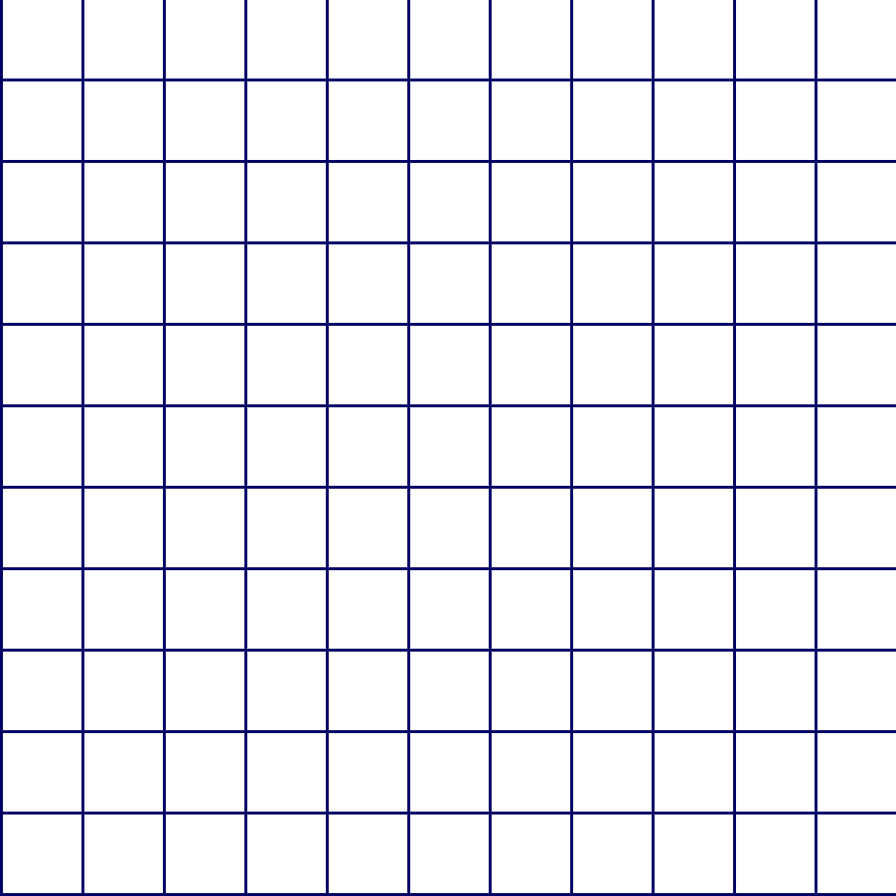
Give the GLSL for this pattern, as a three.js fragment shader.

```glsl
varying vec2 vUv;

const float REPEATS = 11.0;
const float LINE_WIDTH = 0.036; // fraction of one cell
const vec3 PAPER = vec3(1.0);
const vec3 INK = vec3(0.0, 0.0, 0.39);

// Signed distance to the nearest vertical and horizontal line, in cells
vec2 lineDistance(vec2 cell, float width) {
  vec2 offset = fract(cell - 0.5 * width + 0.5) - 0.5;
  return abs(offset) - 0.5 * width;
}

// Smoothed coverage of each line direction
vec2 lineCoverage(vec2 signedDistance, vec2 pixelSize) {
  return clamp(0.5 - signedDistance / pixelSize, 0.0, 1.0);
}

void main() {
  vec2 cell = vUv * REPEATS;
  vec2 pixelSize = max(fwidth(cell), vec2(0.00001));

  // Each line starts at the left or lower edge of its cell
  vec2 coverage = lineCoverage(lineDistance(cell, LINE_WIDTH), pixelSize);
  float grid = max(coverage.x, coverage.y);

  gl_FragColor = vec4(mix(PAPER, INK, grid), 1.0);
}
```
